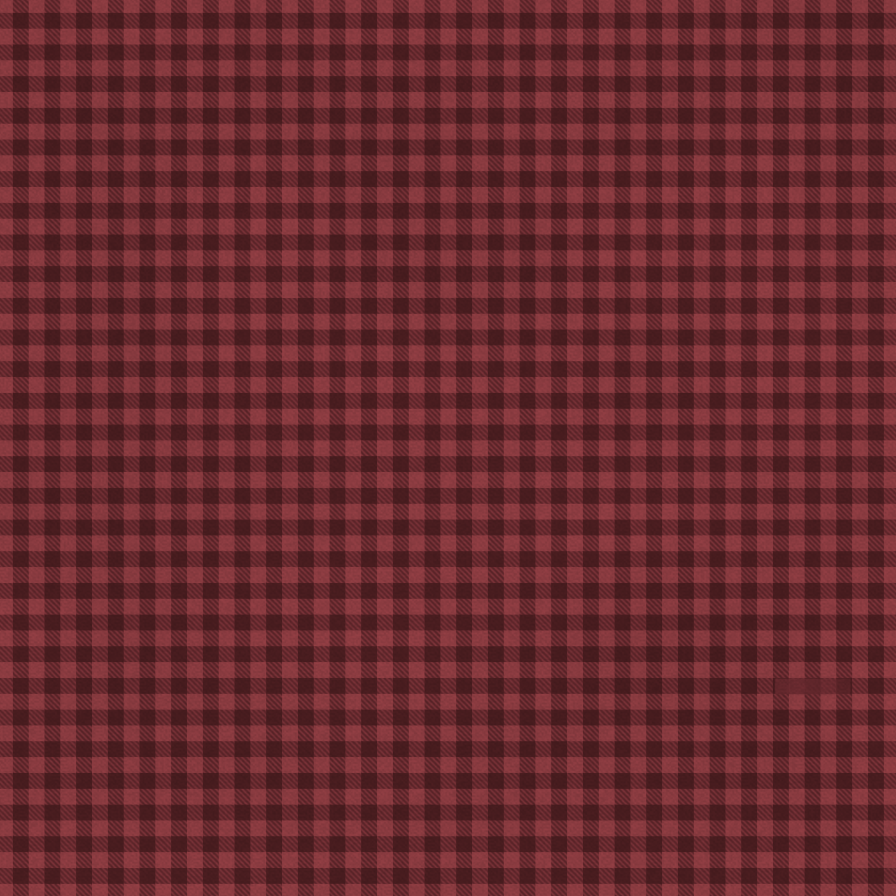
A WebGL 1 fragment shader for this pattern:

```glsl
precision highp float;

uniform vec2 u_resolution;

#define REPEATS 28.29
#define BAND_CENTRE 0.655
#define TWILL_LINES 170.0
#define TWILL_CONTRAST 0.20
#define GRAIN_CELLS 512.0
#define GRAIN_AMOUNT 0.11
#define FADE_AMOUNT 0.05
#define LIGHT_RED vec3(0.54, 0.23, 0.25)
#define MID_RED vec3(0.40, 0.16, 0.18)
#define DARK_RED vec3(0.28, 0.11, 0.12)

float hash(vec2 p) {
  return fract(sin(dot(p, vec2(127.1, 311.7))) * 43758.5453);
}

float valueNoise(vec2 p) {
  vec2 cell = floor(p);
  vec2 f = fract(p);
  f = f * f * (3.0 - 2.0 * f);
  float low = mix(hash(cell), hash(cell + vec2(1.0, 0.0)), f.x);
  float high = mix(hash(cell + vec2(0.0, 1.0)), hash(cell + 1.0), f.x);
  return mix(low, high, f.y);
}

// 1 on dark threads, 0 on light ones, along both axes at once
vec2 darkBands(vec2 p, vec2 pixel) {
  vec2 fromCentre = abs(fract(p * REPEATS - BAND_CENTRE + 0.5) - 0.5);
  vec2 soft = pixel * REPEATS * 0.6;
  return 1.0 - smoothstep(0.25 - soft, 0.25 + soft, fromCentre);
}

float softBox(vec2 p, vec2 centre, vec2 halfSize, vec2 soft) {
  vec2 inside = 1.0 - smoothstep(halfSize - soft, halfSize + soft, abs(p - centre));
  return inside.x * inside.y;
}

vec3 threadColour(float darkness) {
  vec3 lighter = mix(LIGHT_RED, MID_RED, min(darkness * 2.0, 1.0));
  return mix(lighter, DARK_RED, max(darkness * 2.0 - 1.0, 0.0));
}

void main() {
  vec2 pixel = 1.0 / u_resolution;
  vec2 uv = gl_FragCoord.xy * pixel;
  vec2 p = vec2(uv.x, 1.0 - uv.y);

  // Diagonal twill decides whether warp or weft lies on top
  vec2 bands = darkBands(p, pixel);
  float twill = sin(6.2832 * TWILL_LINES * (p.x - p.y));
  float weftOnTop = 0.5 + TWILL_CONTRAST * twill;
  vec3 colour = threadColour(mix(bands.x, bands.y, weftOnTop));

  // One short rubbed stretch of weft
  float rubbed = softBox(p, vec2(0.907, 0.766), vec2(0.042, 0.0088), pixel);
  float rubFade = 1.0 - 0.5 * smoothstep(0.89, 0.95, p.x);
  colour = mix(colour, MID_RED * 1.04, 0.8 * rubbed * rubFade);

  // Fibre grain, broad fading and sparse pale lint
  vec2 fibre = p * GRAIN_CELLS;
  float grain = valueNoise(fibre) - 0.5;
  float fading = valueNoise(p * 7.0 + 3.0) - 0.5;
  colour *= 1.0 + GRAIN_AMOUNT * grain + FADE_AMOUNT * fading + 0.015 * twill;
  float lint = step(0.9997, hash(floor(fibre) + 19.0));
  colour += 0.06 * lint;

  gl_FragColor = vec4(colour, 1.0);
}
```
